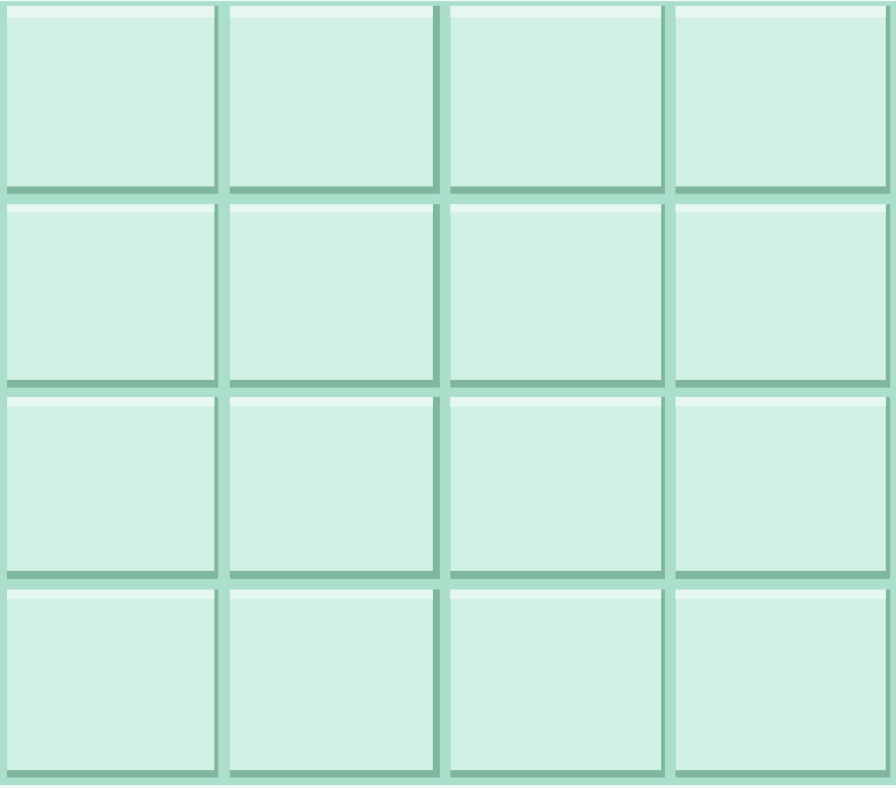
A Shadertoy shader for this pattern:

```glsl
// Antialiased coverage of the span from lo to hi
float span(float x, float lo, float hi, float soft) {
    return smoothstep(lo - soft, lo + soft, x) * (1.0 - smoothstep(hi - soft, hi + soft, x));
}

float box(vec2 p, vec2 lo, vec2 hi, vec2 soft) {
    return span(p.x, lo.x, hi.x, soft.x) * span(p.y, lo.y, hi.y, soft.y);
}

void mainImage(out vec4 fragColor, in vec2 fragCoord) {
    // Canvas of 768 by 675 units, measured down from the top
    vec2 uv = fragCoord / iResolution.xy;
    vec2 p = vec2(uv.x, 1.0 - uv.y) * vec2(768.0, 675.0);
    vec2 soft = max(vec2(768.0, 675.0) / iResolution.xy, vec2(1.0)) * 0.6;

    // Four by four cells
    vec2 pitch = vec2(192.0, 168.0);
    ivec2 cell = ivec2(clamp(floor(p / pitch), 0.0, 3.0));
    vec2 local = p - vec2(cell) * pitch;

    // Slightly uneven tile edges, shadows and highlights per column and row
    vec2 tileMin = vec2(vec4(6.0, 5.0, 2.0, 3.0)[cell.x], vec4(5.0, 7.0, 4.0, 1.0)[cell.y]);
    vec2 tileMax = vec2(vec4(187.0, 185.0, 186.0, 187.0)[cell.x], vec4(166.0, 164.0, 160.0, 162.0)[cell.y]);
    vec2 shadow = vec2(vec4(3.3, 6.0, 3.3, 3.8)[cell.x], vec4(6.3, 6.6, 7.0, 6.3)[cell.y]);
    float highlight = vec4(10.0, 7.0, 8.0, 8.0)[cell.y];

    // Grout, shadow, face, then the lit top edge
    vec2 faceMax = tileMax - shadow;
    vec3 color = vec3(0.67, 0.875, 0.795);
    color = mix(color, vec3(0.50, 0.71, 0.62), box(local, tileMin, tileMax, soft));
    color = mix(color, vec3(0.82, 0.945, 0.895), box(local, tileMin, faceMax, soft));
    vec2 litMax = vec2(faceMax.x, tileMin.y + highlight);
    color = mix(color, vec3(0.90, 0.97, 0.94), box(local, tileMin, litMax, soft));

    // Pale rim along the top and bottom of the canvas
    color = mix(vec3(0.93, 0.98, 0.96), color, span(p.y, 1.0, 672.5, soft.y));
    fragColor = vec4(color, 1.0);
}
```
